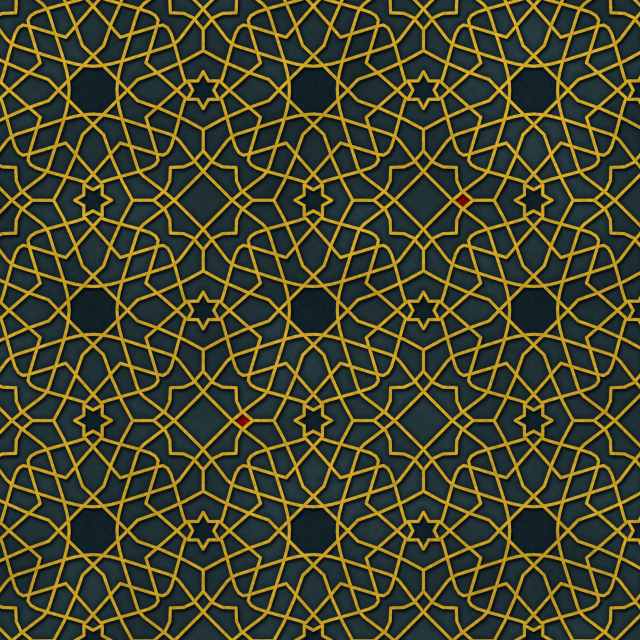
A WebGL 2 fragment shader for this pattern:

```glsl
#version 300 es
precision highp float;
// Interlaced golden rosette lattice over mottled teal panels.
// Each tile is mirrored to one quadrant, and the strands there are short
// polylines measured twice, once across the diagonal, for eightfold symmetry.

#define PERIOD 0.3442
#define CENTER vec2(0.4896, 0.5150)
#define HALF_TILE 198.0
#define HALF_WIDTH 3.05
#define SHADOW_OFFSET vec2(-2.5, 4.0)
#define TEAL vec3(0.135, 0.205, 0.222)
#define DEEP vec3(0.045, 0.095, 0.120)
#define GOLD vec3(0.785, 0.625, 0.145)
#define OLIVE vec3(0.510, 0.420, 0.140)
#define RED vec3(0.560, 0.025, 0.030)

uniform vec2 u_resolution;
out vec4 outColor;

float hash(vec2 p) {
  vec3 q = fract(vec3(p.xyx) * 0.1031);
  q += dot(q, q.yzx + 33.33);
  return fract((q.x + q.y) * q.z);
}

float noise(vec2 p) {
  vec2 i = floor(p), f = fract(p);
  f = f * f * (3.0 - 2.0 * f);
  return mix(mix(hash(i), hash(i + vec2(1, 0)), f.x),
             mix(hash(i + vec2(0, 1)), hash(i + vec2(1, 1)), f.x), f.y);
}

float fbm(vec2 p) {
  float sum = 0.0, amp = 0.5;
  for (int i = 0; i < 4; i++) {
    sum += amp * noise(p);
    p = p * 2.03 + 17.0;
    amp *= 0.5;
  }
  return sum;
}

float segment(vec2 p, vec2 a, vec2 b) {
  vec2 pa = p - a, ba = b - a;
  return length(pa - ba * clamp(dot(pa, ba) / dot(ba, ba), 0.0, 1.0));
}

float strand(vec2 p, vec2 v[10]) {
  float d = 1e5;
  for (int i = 0; i < 9; i++) d = min(d, segment(p, v[i], v[i + 1]));
  return d;
}

// Mirror the plane into one quadrant of a tile
vec2 fold(vec2 p) {
  return abs(mod(p + HALF_TILE, 2.0 * HALF_TILE) - HALF_TILE);
}

float strands(vec2 p) {
  // Arc round the hub, out to the diamond at the tile corner
  float d = strand(p, vec2[10](vec2(43, 0), vec2(44, 15), vec2(47, 32),
    vec2(53, 55), vec2(79, 137), vec2(83, 146), vec2(91, 155),
    vec2(128, 183), vec2(146, 198), vec2(198, 146)));
  // Hub diagonal, petal side, forked bar and outer notch
  d = min(d, strand(p, vec2[10](vec2(31, 31), vec2(62, 0), vec2(80, 19),
    vec2(120, 33), vec2(165, 53), vec2(198, 71), vec2(198, 109),
    vec2(180, 130), vec2(163, 138), vec2(139, 139))));
  // Inner kink, loop beside the star, rounded shoulder, mirrored kink
  d = min(d, strand(p, vec2[10](vec2(95, 49), vec2(151, 0), vec2(166, 14),
    vec2(161, 29), vec2(147, 80), vec2(140, 102), vec2(134, 112),
    vec2(126, 117), vec2(115, 115), vec2(49, 95))));
  // Six-pointed star on the tile edge
  d = min(d, segment(p, vec2(198, 33), vec2(188.5, 16.5)));
  d = min(d, segment(p, vec2(188.5, 16.5), vec2(170, 16.5)));
  return min(d, segment(p, vec2(170, 16.5), vec2(179, 0)));
}

float lattice(vec2 p) {
  vec2 q = fold(p);
  return min(strands(q), strands(q.yx));
}

void main() {
  vec2 uv = gl_FragCoord.xy / u_resolution.y;
  float scale = 2.0 * HALF_TILE / PERIOD;
  float pixel = scale / u_resolution.y;
  vec2 p = (uv - CENTER) * scale;
  vec2 q = fold(p);
  float d = lattice(p);

  // Mottled panels, darker beside the strands
  float cloud = fbm(uv * 9.0 + 4.0);
  float grain = noise(uv * 260.0) - 0.5;
  vec3 color = TEAL * (0.72 + 0.55 * cloud + 0.10 * grain);
  color = mix(DEEP, color, 0.45 + 0.55 * smoothstep(1.0, 17.0, d));

  // Dark hubs and stars
  float hub = max(max(q.x, q.y), (q.x + q.y) * 0.7071) - 44.0;
  float star = min(length(q - vec2(HALF_TILE, 0)), length(q - vec2(0, HALF_TILE))) - 20.0;
  float dark = 1.0 - smoothstep(-pixel, pixel, min(hub, star));
  color = mix(color, DEEP * (1.1 + 0.3 * grain), 0.75 * dark);

  // Two red accents stepping along a diagonal of tiles
  for (int i = 0; i < 2; i++) {
    vec2 site = vec2(-127, -HALF_TILE) + float(i) * 2.0 * HALF_TILE;
    vec2 r = abs(p - site) / vec2(18, 15);
    float edge = (r.x + r.y - 1.0) * 11.5;
    color = mix(color, RED * (0.9 + 0.4 * grain), 1.0 - smoothstep(-pixel, pixel, edge));
  }

  // Cast shadow, then gold strands with worn edges
  float shade = 1.0 - smoothstep(1.0, 7.0, lattice(p + SHADOW_OFFSET));
  color *= 1.0 - 0.5 * shade;
  vec3 gold = mix(GOLD, OLIVE, 0.6 * smoothstep(1.0, HALF_WIDTH + 0.8, d));
  gold *= 0.90 + 0.16 * cloud + 0.18 * grain + 0.06 * uv.y;
  float line = 1.0 - smoothstep(-0.6 * pixel, 0.6 * pixel, d - HALF_WIDTH);
  outColor = vec4(mix(color, gold, line), 1.0);
}
```
